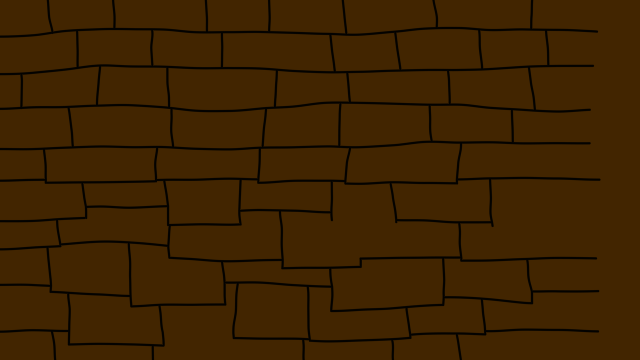
Reproduce this pattern procedurally as a WebGL 1 fragment shader.

```glsl
precision highp float;

uniform vec2 u_resolution;

float hash(vec2 p) {
  return fract(sin(dot(p, vec2(127.1, 311.7))) * 43758.5453);
}

float noise(float x, float seed) {
  float i = floor(x), f = fract(x);
  f = f * f * (3.0 - 2.0 * f);
  return mix(hash(vec2(i, seed)), hash(vec2(i + 1.0, seed)), f);
}

// Brick width and sideways shift of a row
vec2 rowLayout(float row) {
  return vec2(mix(0.21, 0.28, hash(vec2(row, 3.7))), hash(vec2(row, 8.2)));
}

float jointX(float row, float j) {
  vec2 layout = rowLayout(row);
  return (j + layout.y + 0.4 * (hash(vec2(j, row + 20.0)) - 0.5)) * layout.x;
}

float jointBefore(float row, float x) {
  vec2 layout = rowLayout(row);
  return floor(x / layout.x - layout.y);
}

float brickAt(float row, float x) {
  x = min(x, 1.53);
  float j = jointBefore(row, x);
  return j + step(jointX(row, j + 1.0), x) - step(x, jointX(row, j));
}

// Lower edge of a row: wavy, with jogs between bricks further down
float rowEdge(float row, float x) {
  float brick = brickAt(row, x);
  float jog = (hash(vec2(brick, row + 41.0)) - 0.5) * 0.085;
  jog *= step(0.35, hash(vec2(brick, row + 57.0))) * smoothstep(3.0, 6.0, row);
  float wave = 0.024 * (noise(x * 3.2, row + 70.0) - 0.5);
  wave += 0.005 * (noise(x * 11.0, row + 90.0) - 0.5);
  return 0.91 - 0.104 * row - 0.1 * step(8.5, row) + wave + jog;
}

// Some lower bricks are merged with the one underneath
float isMerged(float row, float x) {
  return step(4.5, row) * step(hash(vec2(brickAt(row, x), row + 113.0)), 0.14);
}

float edgeDistance(vec2 p, float row) {
  float end = 1.65 + 0.03 * (hash(vec2(row, 5.1)) - 0.5);
  float d = length(vec2(max(p.x - end, 0.0), p.y - rowEdge(row, p.x)));
  return d + isMerged(row, p.x);
}

float jointDistance(vec2 p, float row, float j) {
  float x = jointX(row, j);
  float left = rowEdge(row, x - 0.001), right = rowEdge(row, x + 0.001);
  float low = min(left, right), high = max(left, right);
  float top = mix(rowEdge(row - 1.0, p.x), high, isMerged(row - 1.0, x));

  // Leaning, slightly bent stroke
  float rise = max(p.y - high, 0.0);
  float lean = 0.24 * (hash(vec2(j, row + 131.0)) - 0.62);
  float bend = 0.006 * (noise(p.y * 22.0, row + j * 7.0) - 0.5);
  float dx = p.x - x - lean * rise - bend;
  float dy = max(max(low - p.y, p.y - top), 0.0);
  return length(vec2(dx, dy)) + step(1.53, x);
}

void main() {
  vec2 p = gl_FragCoord.xy / u_resolution.y;
  float pixel = 1.0 / u_resolution.y;

  float d = 1.0;
  for (int i = 0; i < 10; i++) {
    float row = float(i);
    float j = jointBefore(row, p.x);
    d = min(d, edgeDistance(p, row));
    d = min(d, jointDistance(p, row, j));
    d = min(d, jointDistance(p, row, j + 1.0));
  }

  // Dark mortar strokes on plain brown
  vec3 brown = vec3(0.26, 0.145, 0.0);
  vec3 mortar = vec3(0.012, 0.007, 0.0);
  float ink = 1.0 - smoothstep(-0.7 * pixel, 0.7 * pixel, d - 0.0031);
  gl_FragColor = vec4(mix(brown, mortar, ink), 1.0);
}
```
